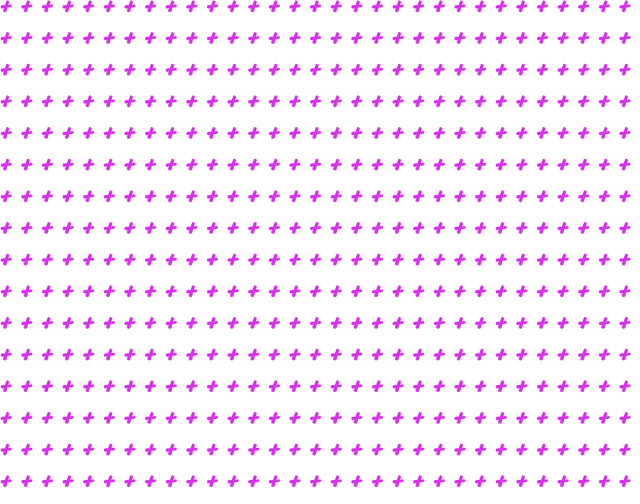
Write a Shadertoy shader that draws this pattern.

```glsl
const vec2 GRID = vec2(31.03, 15.92);        // repeats per canvas width and height
const vec2 CELL = vec2(24.75, 38.07);        // cell size in design units
const vec2 FIRST_MARK = vec2(7.5, 7.5);      // first centre from the top left
const vec3 PAPER = vec3(1.0);
const vec3 INK = vec3(0.84, 0.17, 0.92);
const vec3 PALE_INK = vec3(0.87, 0.35, 0.94);

float hash(vec2 p) {
    p = fract(p * vec2(0.1031, 0.1137));
    p += dot(p, p.yx + 33.3);
    return fract((p.x + p.y) * p.x * 7.3);
}

float valueNoise(vec2 p) {
    vec2 i = floor(p);
    vec2 f = fract(p);
    f = f * f * (3.0 - 2.0 * f);
    float low = mix(hash(i), hash(i + vec2(1.0, 0.0)), f.x);
    float high = mix(hash(i + vec2(0.0, 1.0)), hash(i + vec2(1.0, 1.0)), f.x);
    return mix(low, high, f.y);
}

// Capsule whose radius changes from one end to the other
float brushStroke(vec2 p, vec2 start, vec2 end, float startRadius, float endRadius) {
    vec2 axis = end - start;
    float t = clamp(dot(p - start, axis) / dot(axis, axis), 0.0, 1.0);
    return length(p - start - axis * t) - mix(startRadius, endRadius, t);
}

// Leaning upright stroke crossed by a slightly rising one
float brushedCross(vec2 p) {
    float upright = brushStroke(p, vec2(-1.6, -4.9), vec2(1.6, 4.9), 2.1, 1.95);
    float crossbar = brushStroke(p, vec2(-4.7, -0.7), vec2(5.0, 0.5), 1.9, 1.6);
    float roughness = valueNoise(p * 0.8 + 20.0) - 0.5;
    return min(upright, crossbar) + 0.5 * roughness;
}

// Thin bristle marks running along the upright stroke
float bristles(vec2 p) {
    vec2 along = normalize(vec2(1.6, 4.9));
    vec2 q = vec2(dot(p, vec2(along.y, -along.x)), dot(p, along));
    return smoothstep(0.55, 0.9, valueNoise(q * vec2(0.9, 0.25) + 40.0));
}

void mainImage(out vec4 fragColor, in vec2 fragCoord) {
    vec2 uv = fragCoord / iResolution.xy;
    vec2 fromTopLeft = vec2(uv.x, 1.0 - uv.y) * GRID * CELL;

    // Repeat around each mark centre, with y pointing up
    vec2 p = (fract((fromTopLeft - FIRST_MARK) / CELL + 0.5) - 0.5) * CELL;
    p.y = -p.y;

    float pixel = GRID.x * CELL.x / iResolution.x;
    float coverage = 1.0 - smoothstep(-0.8 * pixel, 0.8 * pixel, brushedCross(p));
    vec3 ink = mix(INK, PALE_INK, 0.5 * bristles(p));

    fragColor = vec4(mix(PAPER, ink, coverage), 1.0);
}
```
